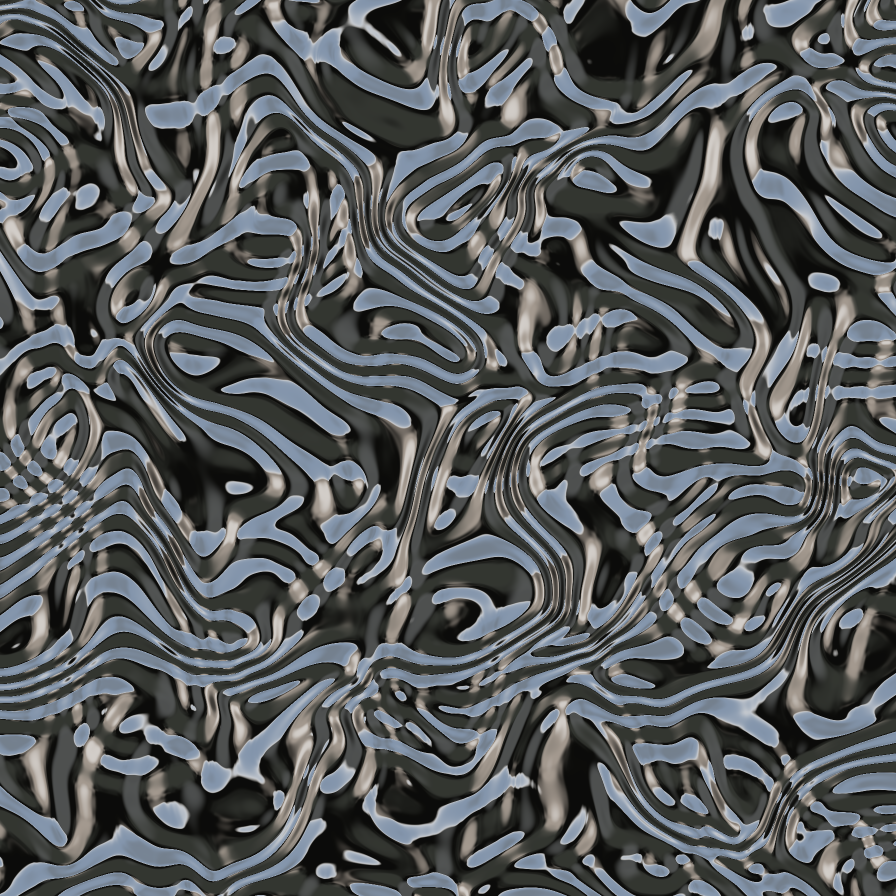
Give the GLSL for this texture, as a three.js fragment shader.

```glsl
#define CELLS 5.0
#define WARP 0.9
#define RINGS 38.0
#define RELIEF 0.0075
#define STEP 0.0007
#define BLACK vec3(0.045, 0.045, 0.038)
#define MOSS vec3(0.20, 0.21, 0.19)
#define GREY vec3(0.37, 0.38, 0.38)
#define BLUE vec3(0.51, 0.58, 0.67)
#define WARM vec3(0.64, 0.60, 0.56)
#define WHITE vec3(0.90, 0.89, 0.88)

varying vec2 vUv;

vec2 hashGradient(vec2 cell) {
  vec3 h = fract(cell.xyx * vec3(0.1031, 0.1030, 0.0973));
  h += dot(h, h.yzx + 33.33);
  return fract((h.xx + h.yz) * h.zy) * 2.0 - 1.0;
}

float gradientNoise(vec2 p) {
  vec2 cell = floor(p), f = fract(p);
  vec2 u = f * f * f * (f * (f * 6.0 - 15.0) + 10.0);
  vec2 e = vec2(0.0, 1.0);
  float a = dot(hashGradient(cell), f);
  float b = dot(hashGradient(cell + e.yx), f - e.yx);
  float c = dot(hashGradient(cell + e.xy), f - e.xy);
  float d = dot(hashGradient(cell + 1.0), f - 1.0);
  return mix(mix(a, b, u.x), mix(c, d, u.x), u.y);
}

// Ripples that follow the contours of a warped noise field
float height(vec2 uv) {
  vec2 p = uv * CELLS + 20.0;
  vec2 bend = vec2(gradientNoise(p + 7.3), gradientNoise(p * 1.1 + 41.7));
  vec2 q = p + WARP * bend;
  float field = gradientNoise(q) + 0.3 * gradientNoise(q * 2.1 + 13.1);
  return sin(RINGS * field) + 0.45 * sin(RINGS * 0.7 * (bend.x + bend.y));
}

// Studio seen in the metal: dark floor, warm side lamps, blue sky with a bright rim
vec3 environment(vec3 ray) {
  float streak = gradientNoise(ray.xy * 3.0 + 5.0);
  vec3 color = mix(BLACK, MOSS, smoothstep(0.0, 0.75, -ray.y + 0.25 * streak));

  float lamp = smoothstep(0.3, 0.98, ray.x + 0.35 * streak);
  color = mix(color, WARM, lamp);
  color = mix(color, WHITE, smoothstep(0.9, 1.0, ray.x) * 0.7);
  color = mix(color, GREY, 0.8 * smoothstep(0.45, 0.95, -ray.x));

  float above = ray.y - 0.42 + 0.15 * streak;
  float rim = exp(-12.0 * max(above, 0.0));
  vec3 sky = mix(BLUE, GREY, 0.4 * smoothstep(0.35, 0.6, above));
  sky = mix(sky, WHITE, rim);
  return mix(color, sky, smoothstep(-0.04, 0.04, above));
}

vec3 chrome(vec2 uv) {
  float h = height(uv);
  vec2 slope = vec2(height(uv + vec2(STEP, 0.0)), height(uv + vec2(0.0, STEP))) - h;
  vec3 normal = normalize(vec3(-slope * RELIEF / STEP, 1.0));
  return environment(reflect(vec3(0.0, 0.0, -1.0), normal));
}

void main() {
  // Average four samples inside each pixel
  vec2 pixel = fwidth(vUv);
  vec3 color = vec3(0.0);
  for (int i = 0; i < 4; i++) {
    vec2 corner = vec2(mod(float(i), 2.0), floor(float(i) / 2.0)) - 0.5;
    color += chrome(vUv + corner * 0.5 * pixel);
  }
  gl_FragColor = vec4(color / 4.0, 1.0);
}
```
